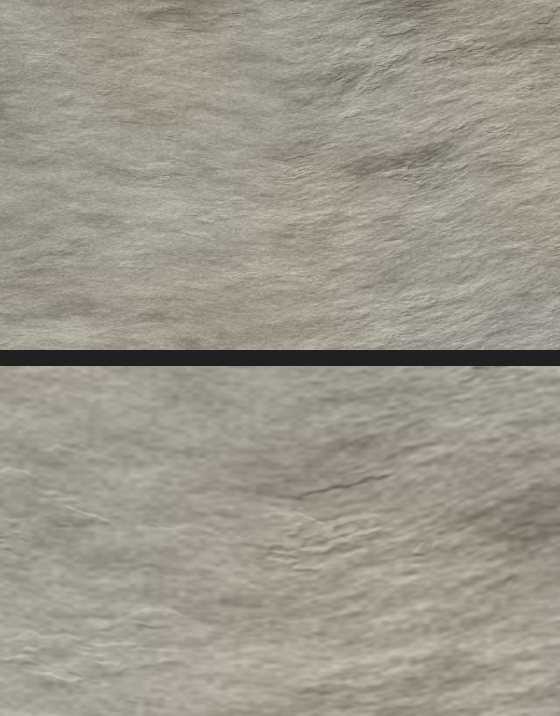
Top, the full canvas; bottom, a detail of the centre.
This texture is drawn by a Shadertoy shader. Its source:

```glsl
float hash(vec2 cell) {
    vec3 h = fract(vec3(cell.xyx) * 0.1031);
    h += dot(h, h.yzx + 33.33);
    return fract((h.x + h.y) * h.z);
}

float noise(vec2 p) {
    vec2 cell = floor(p);
    vec2 f = fract(p);
    f = f * f * (3.0 - 2.0 * f);
    return mix(mix(hash(cell), hash(cell + vec2(1, 0)), f.x),
               mix(hash(cell + vec2(0, 1)), hash(cell + vec2(1, 1)), f.x), f.y);
}

float fbm(vec2 p, int octaves) {
    float sum = 0.0, amplitude = 0.5, total = 0.0;
    for (int i = 0; i < octaves; i++) {
        sum += amplitude * noise(p);
        total += amplitude;
        amplitude *= 0.55;
        p = mat2(2.0, 0.25, -0.25, 2.0) * p + vec2(17.3, 9.1);
    }
    return sum / total;
}

// Bedding coordinates: nearly level at left, climbing to the right
vec2 alongGrain(vec2 p) {
    float d = p.x - 0.88;
    float bend = 0.12 * (d + sqrt(d * d + 0.012)) - 0.05 * p.x;
    float sway = 0.08 * (fbm(p * vec2(2.6, 3.5) + 4.0, 3) - 0.5);
    return vec2(p.x, p.y - bend - sway);
}

float roughness(vec2 p) {
    return 0.6 + 0.45 * smoothstep(0.7, 1.05, p.x + 0.3 * (noise(p * 4.0) - 0.5));
}

// Fine cleavage ripples plus short, ragged ledges in scattered patches
float height(vec2 p) {
    vec2 q = alongGrain(p);
    float ripples = fbm(q * vec2(24.0, 60.0), 3);
    float flakes = fbm(q * vec2(9.0, 22.0) + 31.0, 5);
    float ledges = smoothstep(0.46, 0.52, flakes) + smoothstep(0.6, 0.66, flakes);
    float patches = smoothstep(0.42, 0.75, fbm(p * vec2(5.0, 8.0) + 8.0, 3)
                               + 0.1 * smoothstep(0.4, 0.9, p.y));
    float breaks = smoothstep(0.3, 0.7, noise(q * vec2(22.0, 40.0) + 5.0));
    return roughness(p) * (ripples + 0.42 * patches * breaks * ledges);
}

void mainImage(out vec4 fragColor, in vec2 fragCoord) {
    vec2 p = fragCoord / iResolution.y;
    vec2 q = alongGrain(p);

    // Broad mineral bands, narrow streaks and dark stains
    float bands = fbm(q * vec2(2.4, 7.5) + 12.0, 4) - 0.5;
    float streaks = fbm(q * vec2(9.0, 38.0) + 57.0, 4) - 0.5;
    float stains = smoothstep(0.52, 0.76, fbm(q * vec2(3.5, 11.0) + 73.0, 5));
    float tone = 0.631 + 0.13 * bands + 0.15 * streaks - 0.085 * stains;
    tone += 0.02 * (0.5 - p.y);

    // Raking light from the upper left
    float relief = height(p) - height(p + vec2(-0.0016, 0.0028));
    tone += 0.42 * clamp(relief, -0.35, 0.2);

    // Sandy grain
    tone += 0.075 * (noise(p * vec2(150.0, 260.0)) - 0.5);

    // Warm grey, cooling in patches and toward the lower corners
    float cool = smoothstep(0.5, 0.8, noise(p * 2.3 + 41.0))
               + 0.7 * smoothstep(0.4, 0.0, p.y) * smoothstep(0.2, 0.8, abs(p.x - 0.8));
    vec3 color = tone + vec3(0.002, -0.02, -0.074);
    color += cool * vec3(-0.004, 0.0, 0.012);
    fragColor = vec4(color, 1.0);
}
```
